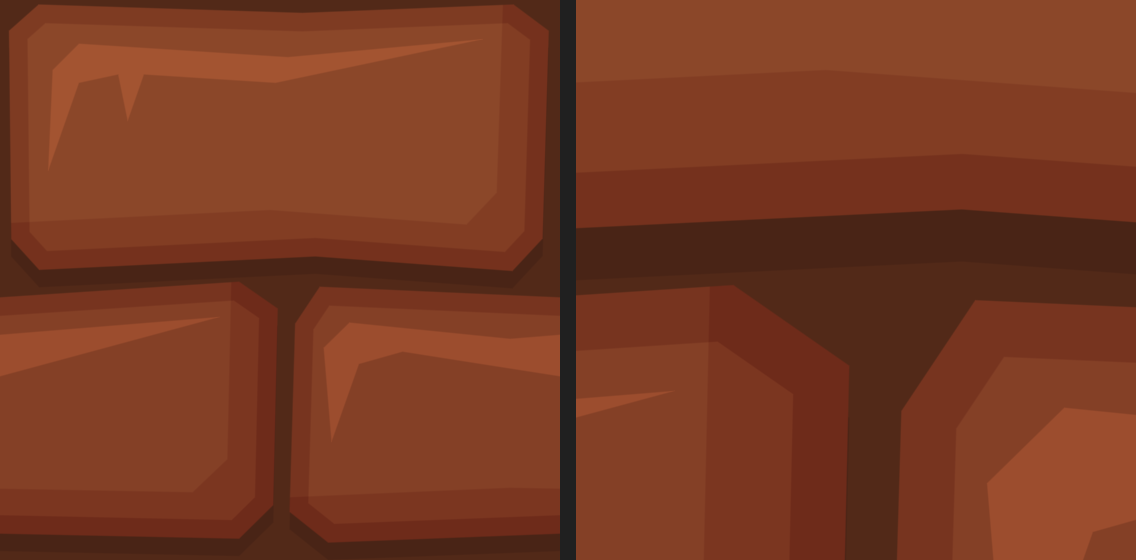
Left, the full canvas; right, a detail of the centre.
Give the GLSL for this texture, as a Shadertoy shader.

```glsl
// Cartoon brick wall: one tile holds two staggered rows of hand-cut bricks.
// Each brick is a polygon distance field; its inset gives the bevel, half-planes
// bound the shaded right and lower sides, and a second polygon is the glint.

#define TILES 1.0                         // repeats across the canvas
#define JOINT 0.507                       // x of the lower row's vertical joint
#define BEVEL 0.033                       // rim width
#define DROP 0.031                        // drop shadow length
#define SOFTNESS 1.0                      // edge half-width in output samples
#define MORTAR vec3(0.322, 0.161, 0.094)
#define DROP_SHADOW vec3(0.286, 0.141, 0.086)
#define UPPER_FACE vec3(0.545, 0.278, 0.161)
#define LOWER_FACE vec3(0.518, 0.251, 0.149)
#define RIM_TINT vec3(-0.050, -0.046, -0.026)
#define SHADE_TINT vec3(-0.036, -0.038, -0.022)
#define GLINT_TINT vec3(0.094, 0.051, 0.031)

const int CORNERS = 10;

// Signed distance to a closed polygon, negative inside
float polygon(vec2 p, vec2 v[CORNERS]) {
    float nearest = 1e5, inside = 1.0;
    for (int i = 0, j = CORNERS - 1; i < CORNERS; j = i, i++) {
        vec2 edge = v[j] - v[i], w = p - v[i];
        vec2 gap = w - edge * clamp(dot(w, edge) / dot(edge, edge), 0.0, 1.0);
        nearest = min(nearest, dot(gap, gap));
        bool above = p.y >= v[i].y, below = p.y < v[j].y;
        bool leftOf = edge.x * w.y > edge.y * w.x;
        if ((above && below && leftOf) || !(above || below || leftOf)) inside = -inside;
    }
    return inside * sqrt(nearest);
}

// Signed distance to the line a-b, positive on its left
float side(vec2 p, vec2 a, vec2 b) {
    vec2 dir = normalize(b - a), w = p - a;
    return dir.x * w.y - dir.y * w.x;
}

// Lit area: bounded by a right edge, a cut corner and a bent lower edge
float litArea(vec2 p, vec2 a, vec2 b, vec2 c, vec2 d, vec2 e) {
    float lower = min(side(p, c, d), side(p, d, e));
    return max(max(side(p, a, b), side(p, b, c)), lower);
}

float cover(float dist) {
    float width = SOFTNESS * TILES / min(iResolution.x, iResolution.y);
    return 1.0 - smoothstep(-width, width, dist);
}

// Layers one brick over the wall
vec3 paintBrick(vec3 wall, vec3 face, float body, float lit, float glint) {
    vec3 brick = face + RIM_TINT * (1.0 - cover(body + BEVEL));
    brick += SHADE_TINT * (1.0 - cover(lit));
    brick = mix(brick, face + GLINT_TINT, cover(glint));
    return mix(wall, brick, cover(body));
}

void mainImage(out vec4 fragColor, in vec2 fragCoord) {
    vec2 upper = fract(fragCoord / iResolution.xy * TILES);
    vec2 lower = vec2(fract(upper.x - JOINT) + JOINT, upper.y);
    vec2 drop = vec2(0.0, DROP);

    // Outlines, clockwise from the left end of the upper left cut
    vec2 upperBody[CORNERS] = vec2[CORNERS](
        vec2(0.016, 0.945), vec2(0.069, 0.992), vec2(0.540, 0.977), vec2(0.917, 0.992),
        vec2(0.980, 0.945), vec2(0.969, 0.574), vec2(0.915, 0.516), vec2(0.563, 0.542),
        vec2(0.070, 0.518), vec2(0.020, 0.573));
    vec2 lowerBody[CORNERS] = vec2[CORNERS](
        vec2(0.527, 0.422), vec2(0.571, 0.488), vec2(1.000, 0.469), vec2(1.427, 0.497),
        vec2(1.496, 0.449), vec2(1.488, 0.098), vec2(1.427, 0.038), vec2(1.000, 0.047),
        vec2(0.586, 0.031), vec2(0.517, 0.086));

    // Glints: a tapering streak with a drip at the left end
    vec2 upperGlint[CORNERS] = vec2[CORNERS](
        vec2(0.094, 0.875), vec2(0.141, 0.922), vec2(0.514, 0.898), vec2(0.862, 0.930),
        vec2(0.492, 0.852), vec2(0.257, 0.867), vec2(0.228, 0.784), vec2(0.211, 0.867),
        vec2(0.141, 0.852), vec2(0.086, 0.695));
    vec2 lowerGlint[CORNERS] = vec2[CORNERS](
        vec2(0.578, 0.379), vec2(0.624, 0.424), vec2(0.911, 0.395), vec2(1.392, 0.434),
        vec2(1.000, 0.328), vec2(0.859, 0.350), vec2(0.789, 0.361), vec2(0.719, 0.372),
        vec2(0.641, 0.350), vec2(0.592, 0.211));

    float upperLit = litArea(upper, vec2(0.898, 0.992), vec2(0.887, 0.656),
        vec2(0.833, 0.599), vec2(0.482, 0.625), vec2(0.020, 0.602));
    float lowerLit = litArea(lower, vec2(1.413, 0.497), vec2(1.406, 0.180),
        vec2(1.344, 0.121), vec2(0.911, 0.129), vec2(0.517, 0.112));

    // Mortar with drop shadows, then the bricks
    float shadow = min(polygon(upper + drop, upperBody), polygon(lower + drop, lowerBody));
    vec3 color = mix(MORTAR, DROP_SHADOW, cover(shadow));
    color = paintBrick(color, UPPER_FACE, polygon(upper, upperBody),
        upperLit, polygon(upper, upperGlint));
    color = paintBrick(color, LOWER_FACE, polygon(lower, lowerBody),
        lowerLit, polygon(lower, lowerGlint));
    fragColor = vec4(color, 1.0);
}
```
